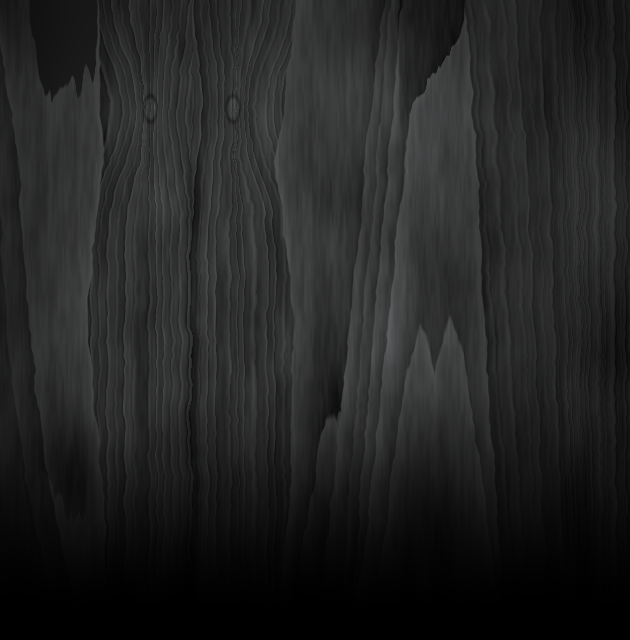
Give the GLSL for this texture, as a WebGL 2 fragment shader.

```glsl
#version 300 es
precision highp float;
uniform vec2 u_resolution;
out vec4 fragColor;

float hash(vec2 p) {
  vec3 q = fract(p.xyx * vec3(0.1031, 0.103, 0.0973));
  q += dot(q, q.yzx + 33.33);
  return fract((q.x + q.y) * q.z);
}

float noise(vec2 p) {
  vec2 i = floor(p), f = fract(p);
  f = f * f * (3.0 - 2.0 * f);
  return mix(mix(hash(i), hash(i + vec2(1, 0)), f.x),
             mix(hash(i + vec2(0, 1)), hash(i + 1.0), f.x), f.y);
}

// Bent line through five x positions, evenly spaced from top to bottom
float curve(float t, vec4 a, float last) {
  vec4 k = clamp(t * 4.0 - vec4(0, 1, 2, 3), 0.0, 1.0);
  return mix(mix(mix(mix(a.x, a.y, k.x), a.z, k.y), a.w, k.z), last, k.w);
}

float inside(float d) { return smoothstep(-0.0015, 0.0015, d); }

// Lit rim on the positive side, shadow on the negative side
float rim(float d) {
  return mix(-0.3 * exp(-abs(d) * 60.0), 0.32 * exp(-abs(d) * 90.0), inside(d));
}

// Uneven growth rings with a bright lip on each
float bands(float s) {
  s += 0.9 * noise(vec2(s * 0.6, 3.5));
  float id = floor(s), f = fract(s);
  float shade = mix(hash(vec2(id, 7)), hash(vec2(id + 1.0, 7)), smoothstep(0.9, 1.0, f));
  float lip = smoothstep(0.6, 0.9, f) * (1.0 - smoothstep(0.9, 1.0, f));
  return (shade - 0.5) * 0.26 + lip * 0.22 - 0.16 * (1.0 - smoothstep(0.0, 0.3, f));
}

float spot(vec2 p, vec2 centre, vec2 size) {
  vec2 d = (p - centre) / size;
  return exp(-dot(d, d));
}

float slope(float d) { return 2.5 * d + 55.0 * d * d; }

void main() {
  // t runs down from the top edge
  vec2 p = gl_FragCoord.xy / u_resolution;
  p.y = 1.0 - p.y;
  float t = p.y;
  float x = p.x + (noise(p * vec2(14, 28)) - 0.5) * 0.006
          + (noise(p * vec2(40, 90)) - 0.5) * 0.003;
  float jag = (noise(vec2(p.x * 95.0, t * 7.0)) - 0.5) * 0.05
            + (noise(vec2(p.x * 230.0, t * 18.0)) - 0.5) * 0.025;

  // Fibres and soft blotches
  float tone = 0.92 + 0.16 * (noise(p * vec2(150, 13)) - 0.5)
             + 0.15 * (noise(p * vec2(320, 38)) - 0.5)
             + 0.26 * (noise(p * vec2(13, 6)) - 0.5)
             + 0.12 * (noise(p * vec2(45, 16)) - 0.5);

  // Left tongue and its torn ends
  float outerLeft = x - curve(t, vec4(-0.01, 0.028, 0.045, 0.075), 0.13);
  float tongue = curve(t, vec4(0.155, 0.163, 0.137, 0.163), 0.17) - x;
  tone += rim(outerLeft) + rim(outerLeft + 0.035) * 0.6 + rim(tongue) * 0.9;
  float gap = 0.13 + jag * 1.3 - t - 1.2 * max(x - 0.125, 0.0);
  float hole = inside(gap * 0.3) * inside(x - 0.045 - t * 0.16) * inside(0.153 - x);
  tone = mix(tone + 0.12 * exp(-abs(gap) * 30.0) * inside(tongue) * inside(outerLeft), 0.5, hole);
  float lowTear = inside((0.79 + (x - 0.09) * 0.9 + jag * 1.6 - t) * 0.3);
  tone -= 0.5 * spot(p, vec2(0.115, 0.74), vec2(0.045, 0.09)) * lowTear * inside(tongue);

  // Mirrored grain pinched around two knots
  float plank = x - curve(t, vec4(0.472, 0.437, 0.466, 0.461), 0.44);
  float zone = inside(-tongue) * inside(-plank);
  float v = abs(x - 0.304) - 0.066;
  float pinch = exp(-pow((t - 0.17) / 0.11, 2.0));
  float grain = v + (v > 0.0 ? 0.05 : 0.018) * pinch * tanh(v / 0.016);
  float side = x < 0.304 ? 0.0 : 40.0;
  tone += zone * (bands(grain * 68.0 + side + 20.0) - 0.07);
  tone -= zone * 0.22 * (1.0 - smoothstep(0.006, 0.014, abs(x - 0.307))) * smoothstep(0.15, 0.35, t);
  float knot = length(vec2(v, t - 0.17) / vec2(0.009, 0.018));
  tone += zone * (0.16 * (1.0 - smoothstep(0.7, 1.0, knot))
        - 0.25 * exp(-pow((knot - 1.15) * 5.0, 2.0)));

  // Middle plank, its dark heart and its torn tip
  float slant = x - curve(t, vec4(0.61, 0.578, 0.557, 0.53), 0.5);
  float second = x - curve(t, vec4(0.637, 0.615, 0.595, 0.575), 0.555);
  tone += rim(plank) * 0.75 + rim(slant) * 0.7 + rim(second) * 0.85 + rim(second + 0.018) * 0.5;
  float core = inside(plank) * inside(-slant);
  float tip = t - 0.66 - slope(max(0.522 - x, 0.0)) + jag;
  tone -= core * 0.32 * spot(p, vec2(0.515, 0.6), vec2(0.04, 0.14)) * inside(-tip * 0.3);
  tone -= core * 0.18 * spot(p, vec2(0.51, 0.25), vec2(0.04, 0.1));
  tone += core * rim(tip * 0.25) * 0.8;

  // Tall flame with a dark pocket beside its peak
  float left = x - curve(t, vec4(0.66, 0.643, 0.617, 0.592), 0.56)
             - 0.08 * (1.0 - smoothstep(0.02, 0.2, t + jag * 0.6));
  float right = curve(t, vec4(0.738, 0.757, 0.77, 0.785), 0.8) - x;
  float flame = min(left, right);
  tone += rim(flame) * 0.75 + 0.07 * inside(flame);
  tone -= 0.34 * inside(-left) * inside(x - 0.632) * (1.0 - smoothstep(0.1, 0.24, t));
  tone -= 0.16 * spot(p, vec2(0.69, 0.42), vec2(0.05, 0.07));

  // Inner flame with twin peaks
  float peaks = 0.49 + min(slope(abs(x - 0.715)), slope(abs(x - 0.668)) + 0.02);
  float inner = (t - peaks + jag * 0.5) * 0.2;
  tone += inside(flame) * rim(inner) * 0.8;
  tone -= 0.3 * spot(p, vec2(0.69, 0.83), vec2(0.06, 0.12)) * inside(inner);

  // Narrow streaks along the right
  float streak = x - 0.07 * t * (1.0 - smoothstep(0.8, 1.0, x));
  float beyond = inside(-right);
  tone += beyond * (bands(streak * 46.0) * 0.8 - 0.05);
  tone += beyond * smoothstep(0.84, 0.92, x) * bands(streak * 105.0) * 0.9;
  tone += 0.35 * spot(p, vec2(0.95, 0.31), vec2(0.06, 0.13));
  tone -= 0.25 * spot(p, vec2(0.97, 0.55), vec2(0.06, 0.06));
  tone -= 0.4 * spot(p, vec2(0.91, 0.8), vec2(0.035, 0.1));

  // Broad light, falling to black at the bottom
  float light = 0.235 * mix(0.62, 1.0, smoothstep(0.0, 0.16, p.x))
              * mix(1.0, 0.55, smoothstep(0.66, 0.95, p.x))
              * mix(0.78, 1.0, smoothstep(0.0, 0.22, t));
  light += 0.03 * spot(p, vec2(0.55, 0.35), vec2(0.25, 0.35));
  light *= 1.0 - smoothstep(0.56, 0.96, t + (noise(p * vec2(40, 3)) - 0.5) * 0.03);
  float grey = light * max(tone, 0.25);
  fragColor = vec4(vec3(0.99, 1.0, 1.01) * grey, 1.0);
}
```
